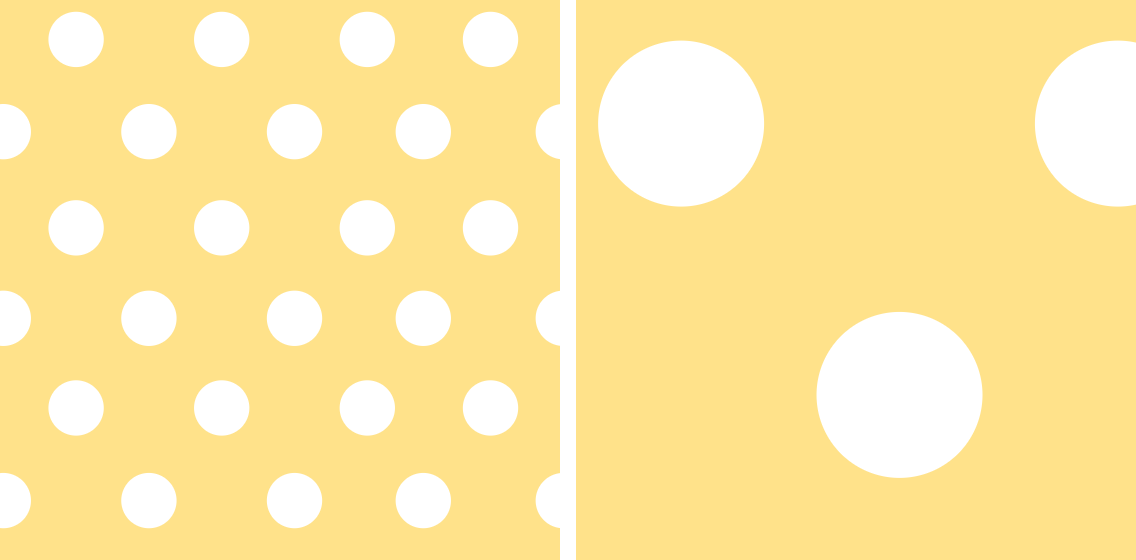
Left: the whole. Right: its middle third, enlarged.
Reproduce this pattern procedurally as a WebGL 2 fragment shader.

```glsl
#version 300 es
precision highp float;
// White polka dots on soft yellow, in six staggered rows.
// Each dot is a circle distance on a half-step lattice; the columns
// tighten near the right edge and two middle rows sit slightly low.

uniform vec2 u_resolution;
out vec4 fragColor;

const vec3 YELLOW = vec3(1.0, 0.886, 0.541);
const vec3 WHITE = vec3(1.0);

const int ROWS = 6;
const int DOTS_PER_ROW = 5;
const float DOT_RADIUS = 0.0494;
const vec2 FIRST_DOT = vec2(0.0059, 0.1061);
const vec2 HALF_STEP = vec2(0.13, 0.1647);

// Columns from these indices on move left by these amounts
const vec2 TIGHTEN_FROM = vec2(6.0, 7.0);
const vec2 TIGHTEN_BY = vec2(0.030, 0.010);

// Vertical drift of each row, from the bottom up
const float ROW_DRIFT[ROWS] = float[](0.0, 0.0007, -0.0039, -0.0071, 0.0, 0.0);

// Centre of a dot; odd rows use the odd half-step columns
vec2 dotCentre(int row, int index) {
    float column = float(2 * index + row % 2);
    vec2 centre = FIRST_DOT + HALF_STEP * vec2(column, float(row));
    centre.x -= dot(TIGHTEN_BY, step(TIGHTEN_FROM, vec2(column)));
    centre.y += ROW_DRIFT[row];
    return centre;
}

void main() {
    float canvasSize = min(u_resolution.x, u_resolution.y);
    vec2 position = gl_FragCoord.xy / canvasSize;
    float pixel = 1.0 / canvasSize;

    // Distance to the nearest dot edge
    float edgeDistance = 1.0;
    for (int row = 0; row < ROWS; row++) {
        for (int index = 0; index < DOTS_PER_ROW; index++) {
            float d = length(position - dotCentre(row, index)) - DOT_RADIUS;
            edgeDistance = min(edgeDistance, d);
        }
    }

    // Smooth the edge over about one pixel
    float coverage = clamp(0.5 - edgeDistance / pixel, 0.0, 1.0);
    fragColor = vec4(mix(YELLOW, WHITE, coverage), 1.0);
}
```
